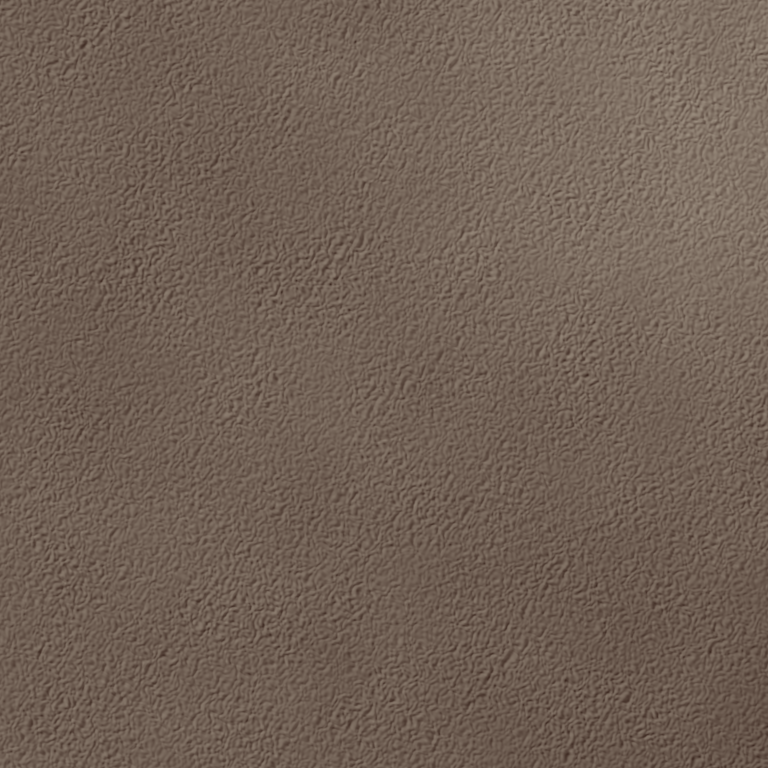
A WebGL 1 fragment shader for this texture:

```glsl
precision highp float;

// Fine-grained brown suede or plaster, softly lit, with a glow at upper right.
// Warped gradient noise forms a height field of small lumps; its slope
// toward the light gives the relief, over a broad glow and faint mottling.

uniform vec2 u_resolution;

const vec3 SHADOW_BROWN = vec3(0.36, 0.29, 0.25);
const vec3 LIGHT_BROWN = vec3(0.50, 0.44, 0.39);
const vec2 LIGHT_DIRECTION = vec2(-0.76, 0.65);
const float GRAIN_DENSITY = 180.0;
const float RELIEF_CONTRAST = 0.98;

float hash(vec2 cell) {
  return fract(sin(dot(cell, vec2(127.1, 311.7))) * 43758.5453);
}

vec2 randomDirection(vec2 cell) {
  float angle = 6.28318 * hash(cell);
  return vec2(cos(angle), sin(angle));
}

float cornerSlope(vec2 cell, vec2 corner, vec2 local) {
  return dot(randomDirection(cell + corner), local - corner);
}

float gradientNoise(vec2 p) {
  vec2 cell = floor(p);
  vec2 local = p - cell;
  vec2 blend = local * local * local * (local * (local * 6.0 - 15.0) + 10.0);
  float lower = mix(cornerSlope(cell, vec2(0.0, 0.0), local),
                    cornerSlope(cell, vec2(1.0, 0.0), local), blend.x);
  float upper = mix(cornerSlope(cell, vec2(0.0, 1.0), local),
                    cornerSlope(cell, vec2(1.0, 1.0), local), blend.x);
  return mix(lower, upper, blend.y);
}

vec2 rotate(vec2 p, float angle) {
  float c = cos(angle);
  float s = sin(angle);
  return vec2(c * p.x - s * p.y, s * p.x + c * p.y);
}

// Broad patches built from three octaves.
float mottling(vec2 p) {
  float sum = 0.0;
  float weight = 1.0;
  for (int i = 0; i < 3; i++) {
    sum += weight * gradientNoise(p);
    p = rotate(p, 0.9) * 2.1 + 17.3;
    weight *= 0.55;
  }
  return sum;
}

// Rounded lumps with narrow creases, over slightly larger swells.
float grainHeight(vec2 p) {
  float lumps = gradientNoise(rotate(p, 0.5));
  float swells = gradientNoise(rotate(p, 1.2) * 0.55 + 41.0);
  lumps -= 0.35 * lumps * lumps;
  return lumps + 0.55 * swells;
}

// Height difference along the light direction.
float relief(vec2 p, vec2 toLight, float reach) {
  return grainHeight(p - toLight * reach) - grainHeight(p + toLight * reach);
}

// Wide illumination: a glow at the upper right, dimmer at the lower right.
float illumination(vec2 uv) {
  vec2 toGlow = uv - vec2(0.97, 0.87);
  vec2 toDim = uv - vec2(1.0, 0.05);
  float glow = exp(-5.0 * dot(toGlow, toGlow));
  float dim = exp(-5.0 * dot(toDim, toDim));
  return 0.54 + 0.54 * glow - 0.26 * dim;
}

void main() {
  vec2 uv = gl_FragCoord.xy / u_resolution;
  vec2 p = gl_FragCoord.xy / min(u_resolution.x, u_resolution.y);

  // Bend the grain so that the lumps vary in shape and size.
  vec2 grainPoint = p * GRAIN_DENSITY;
  vec2 warp = vec2(gradientNoise(grainPoint * 0.3 + 5.2),
                   gradientNoise(grainPoint * 0.3 + 73.8));
  grainPoint += 0.8 * warp;

  // Roughness varies from patch to patch.
  float roughness = 1.0 + 0.5 * mottling(p * 9.0 + 3.7);
  float slope = relief(grainPoint, LIGHT_DIRECTION, 0.25) * roughness;

  // Deepen creases a little and hold back the highlights.
  slope -= 0.25 * slope * slope;

  float tone = illumination(uv) + 0.16 * mottling(p * 5.0 + 29.0);
  tone += RELIEF_CONTRAST * slope;
  gl_FragColor = vec4(mix(SHADOW_BROWN, LIGHT_BROWN, tone), 1.0);
}
```
